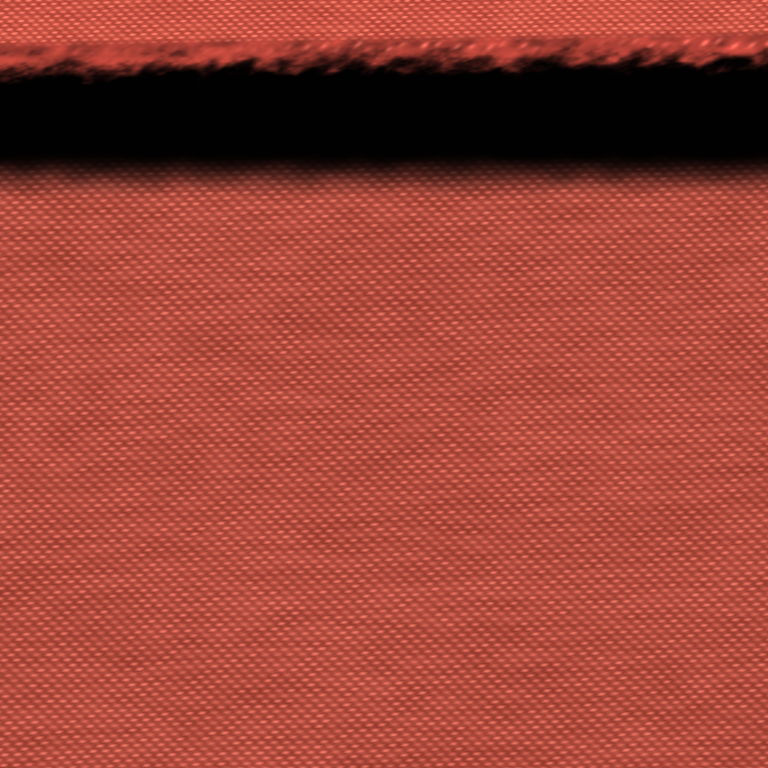
Write a WebGL 2 fragment shader that draws this texture.

```glsl
#version 300 es
precision highp float;
// Red twill cloth lying under a folded hem, with a deep black shadow between.
// Offset rows of short slanted stitches form the diagonal ribs; value noise
// adds uneven yarn, a frayed lip along the hem and small pale thread loops.

uniform vec2 u_resolution;
out vec4 fragColor;

#define STITCH vec2(0.0162, 0.0067)  // stitch length and row height
#define ROW_SHIFT 0.45               // stitch offset from row to row
#define ROW_TILT 0.022               // slight rise of the rows
#define HEM_SLOPE 0.013              // rise of the hem across the canvas
#define LIP_START 0.054              // depths below the top edge
#define LIP_END 0.091
#define SHADOW_END vec2(0.199, 0.263)
#define LOOP_STEP 0.0215             // spacing of the pale loops

const float TAU = 6.28318;
const vec3 CLOTH_DARK = vec3(0.585, 0.225, 0.180);
const vec3 CLOTH_LIGHT = vec3(0.885, 0.430, 0.360);
const vec3 LIP_COLOR = vec3(0.66, 0.245, 0.205);
const vec3 LOOP_COLOR = vec3(0.95, 0.56, 0.49);
const vec3 SHADOW_COLOR = vec3(0.008, 0.002, 0.002);

float hash(vec2 p) {
    vec3 q = fract(vec3(p.xyx) * 0.1031);
    q += dot(q, q.yzx + 33.33);
    return fract((q.x + q.y) * q.z);
}

float noise(vec2 p) {
    vec2 i = floor(p), f = fract(p);
    f = f * f * (3.0 - 2.0 * f);
    return mix(mix(hash(i), hash(i + vec2(1, 0)), f.x),
               mix(hash(i + vec2(0, 1)), hash(i + vec2(1, 1)), f.x), f.y);
}

float fbm(vec2 p) {
    float sum = 0.0, amp = 0.55;
    for (int i = 0; i < 3; i++) {
        sum += amp * noise(p);
        p = p * 2.03 + 17.3;
        amp *= 0.5;
    }
    return sum;
}

// Twill tone: 0 in the gaps, 1 on the brightest stitches.
float twill(vec2 p, vec2 size) {
    p.y -= ROW_TILT * p.x + 0.003 * noise(p * vec2(7.0, 9.0));
    p.x += 0.004 * noise(p * 13.0 + 5.0);
    vec2 g = p / size;
    float row = floor(g.y), across = fract(g.y);
    float along = g.x + row * ROW_SHIFT - 0.35 * (across - 0.5);
    float yarn = hash(vec2(floor(along), row) + 40.0);

    // Rounded stitch, plus the rib that joins stitches diagonally.
    float stitch = (0.5 - 0.5 * cos(TAU * along)) * (0.5 - 0.5 * cos(TAU * across));
    float rib = cos(TAU * (g.x + (g.y - 0.5) * ROW_SHIFT - 0.5));

    // Uneven yarn: long streaks along the rows and broad soft patches.
    float streak = noise(vec2(p.x * 24.0, g.y * 0.8)) - 0.5;
    float patchTone = noise(p * vec2(6.0, 14.0) + 9.0) - 0.5;
    float tone = 0.40 + (0.42 + 0.60 * yarn) * (stitch - 0.25);
    return tone + 0.10 * rib + 0.22 * streak + 0.09 * patchTone;
}

vec3 cloth(vec2 p, vec2 size) {
    return mix(CLOTH_DARK, CLOTH_LIGHT, clamp(twill(p, size), 0.0, 1.15));
}

// Slanted pale loops along the hem, gathered in patches toward the right.
float hemLoops(float x, float depth) {
    float cell = floor(x / LOOP_STEP);
    float glow = 0.0;
    for (int i = -1; i <= 1; i++) {
        float id = cell + float(i);
        float r = hash(vec2(id, 7.0));
        vec2 d = vec2(x - (id + 0.25 + 0.5 * r) * LOOP_STEP,
                      depth - 0.066 - 0.008 * (hash(vec2(id, 3.0)) - 0.5));
        d.x += 0.8 * d.y;
        d /= vec2(0.0055, 0.0052);
        glow += (0.3 + 0.7 * r) * exp(-dot(d, d) * 1.6);
    }
    float gather = smoothstep(0.25, 0.65, noise(vec2(x * 9.0, 2.0)));
    return glow * mix(0.15, 0.75, smoothstep(0.2, 0.55, x)) * (0.35 + 0.65 * gather);
}

void main() {
    vec2 uv = gl_FragCoord.xy / u_resolution;
    float depth = 1.0 - uv.y;
    float hemDepth = depth + HEM_SLOPE * (uv.x - 0.15);

    // Lower cloth emerging from the shadow.
    float light = smoothstep(SHADOW_END.x, SHADOW_END.y,
                             depth + 0.006 * (noise(uv * vec2(30.0, 60.0)) - 0.5));
    vec3 color = mix(SHADOW_COLOR, cloth(uv, STITCH), light);

    // Bright upper cloth, with a finer weave, rolling over into the lip.
    vec3 upper = cloth(uv + 0.37, STITCH * vec2(0.85, 0.8)) * vec3(1.14, 1.12, 1.12);
    float fray = fbm(vec2(uv.x * 42.0 + depth * 30.0, depth * 75.0));
    float roll = smoothstep(LIP_START - 0.006, LIP_START + 0.008, hemDepth);
    vec3 lip = LIP_COLOR * (0.62 + 0.75 * fray);
    vec3 hem = mix(upper, lip, roll);
    hem += LOOP_COLOR * hemLoops(uv.x, hemDepth) * 0.55;

    // Frayed underside fading to black.
    float edge = hemDepth + 0.036 * (0.48 - fray);
    float cover = 1.0 - smoothstep(LIP_END - 0.021, LIP_END + 0.012, edge);
    color = mix(color, hem, cover);

    fragColor = vec4(clamp(color, 0.0, 1.0), 1.0);
}
```
